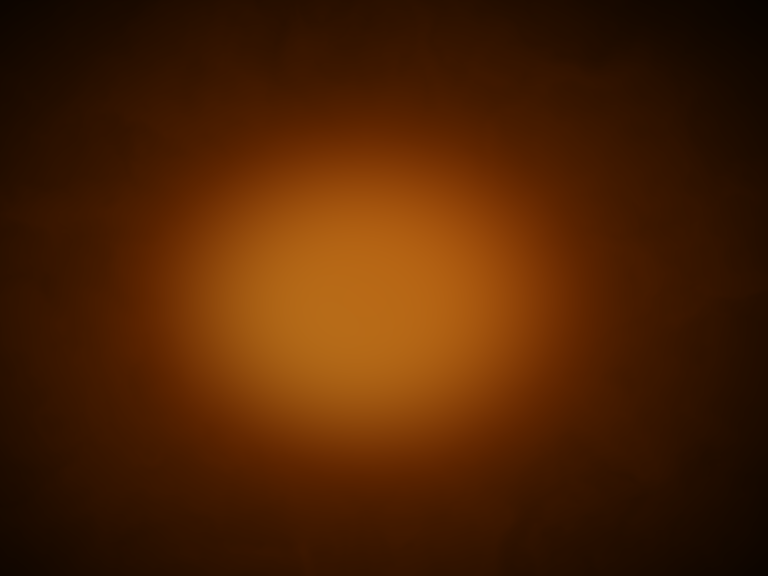
This background is drawn by a Shadertoy shader. Its source:

```glsl
// A soft amber glow on dark, smoky brown.
// Two elliptical falloffs set the brightness, warped noise adds faint wisps,
// and the brightness is then turned into a brown-to-amber colour.

#define GLOW_CENTER vec2(-0.033, -0.021)  // in canvas heights from the middle
#define GLOW_RADII  vec2(0.330, 0.262)
#define BASE_LEVEL  0.33
#define GLOW_LEVEL  0.39
#define WISP_SCALE  7.0
#define WISP_AMOUNT 0.34
#define AMBER_START 0.34                  // brightness where amber sets in
#define EMBER_TINT  vec3(1.0, 0.385, 0.0)
#define AMBER_TINT  vec3(0.0, 0.64, 0.42)
#define AMBER_TILT  vec2(0.7, 0.8)        // hue turns redder this way

float hash(vec2 cell) {
    return fract(sin(dot(cell, vec2(127.1, 311.7))) * 43758.5453);
}

float valueNoise(vec2 p) {
    vec2 cell = floor(p);
    vec2 f = fract(p);
    f = f * f * (3.0 - 2.0 * f);
    float low  = mix(hash(cell), hash(cell + vec2(1.0, 0.0)), f.x);
    float high = mix(hash(cell + vec2(0.0, 1.0)), hash(cell + 1.0), f.x);
    return mix(low, high, f.y);
}

float fbm(vec2 p) {
    float sum = 0.0;
    float amplitude = 0.5;
    for (int i = 0; i < 4; i++) {
        sum += amplitude * valueNoise(p);
        p = mat2(1.6, 1.2, -1.2, 1.6) * p + 7.3;
        amplitude *= 0.5;
    }
    return sum;
}

// Smoky streaks, centred on zero
float wisps(vec2 p) {
    vec2 warp = vec2(fbm(p), fbm(p + 19.7)) - 0.47;
    return fbm(p + 3.0 * warp + 5.1) - 0.47;
}

void mainImage(out vec4 fragColor, in vec2 fragCoord) {
    vec2 p = (fragCoord - 0.5 * iResolution.xy) / iResolution.y;

    // Wide vignette and the flatter-topped glow inside it
    vec2 fromGlow = p - GLOW_CENTER;
    float r = length(fromGlow / GLOW_RADII);
    float base = BASE_LEVEL * exp(-r * r * r / 11.0);
    float glow = GLOW_LEVEL * exp(-0.94 * pow(r, 3.2));

    // Wisps show only outside the glow
    float outside = smoothstep(0.7, 2.0, r);
    base *= 1.0 + WISP_AMOUNT * outside * wisps(p * WISP_SCALE);

    // Brown everywhere, amber added in the bright part
    float level = base + glow;
    float heat = pow(max(level - AMBER_START, 0.0), 1.6);
    heat *= 1.0 - dot(fromGlow, AMBER_TILT);
    vec3 color = level * EMBER_TINT + heat * AMBER_TINT;

    fragColor = vec4(color, 1.0);
}
```
